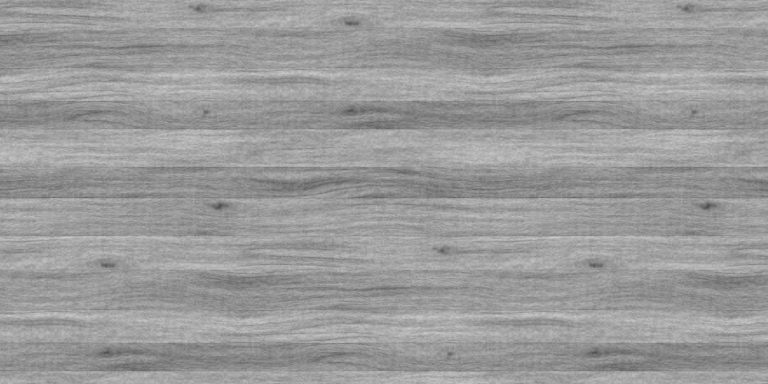
Reproduce this texture procedurally as a Shadertoy shader.

```glsl
// Grey wood planks with wavy grain, pores and knots, in a half-shifted repeat.

float hash(vec2 p) {
    return fract(sin(dot(p, vec2(127.1, 311.7))) * 43758.5453);
}

// Value noise that wraps along x after a whole number of cells
float noise(vec2 p, float period) {
    vec2 i = floor(p), f = fract(p);
    f = f * f * (3.0 - 2.0 * f);
    float x0 = mod(i.x, period), x1 = mod(i.x + 1.0, period);
    return mix(mix(hash(vec2(x0, i.y)), hash(vec2(x1, i.y)), f.x),
               mix(hash(vec2(x0, i.y + 1.0)), hash(vec2(x1, i.y + 1.0)), f.x), f.y);
}

// Plank edges measured down the tile, and the tone of each plank
const float edges[8] = float[8](0.0, 0.104, 0.19, 0.263, 0.362, 0.443, 0.542, 0.63);
const float tones[7] = float[7](0.582, 0.643, 0.563, 0.645, 0.558, 0.612, 0.638);

// Knots: position across, position down, strength
const vec3 knots[7] = vec3[7](
    vec3(0.42, 0.221, 0.7), vec3(0.721, 0.214, 0.7), vec3(0.451, 0.464, 1.0),
    vec3(0.912, 0.468, 0.2), vec3(0.904, 0.578, 1.0), vec3(0.221, 0.615, 0.9),
    vec3(0.154, 0.28, 0.2));

void mainImage(out vec4 fragColor, in vec2 fragCoord) {
    // Tile coordinates: u wraps across, v runs down, each row shifts by half
    vec2 p = vec2(fragCoord.x, iResolution.y - fragCoord.y) / iResolution.y;
    float row = floor((p.y - 0.073) / 0.63);
    float u = fract(p.x / 1.271 - 0.5 * row);
    float v = p.y - 0.073 - 0.63 * row;
    float pixel = 1.0 / iResolution.y;

    // Plank tone and the nearest seam
    float tone = tones[6], plank = 0.0, seam = 1.0, top = 0.0;
    for (int i = 0; i < 7; i++) {
        tone = mix(tone, tones[i], smoothstep(-pixel, pixel, v - edges[i]));
        if (v >= edges[i]) {
            plank = float(i);
            top = v - edges[i];
            seam = min(top, edges[i + 1] - v);
        }
    }
    float seed = plank * 37.0;

    // Knots push the grain aside and darken the wood
    float bend = 0.0, knotShade = 0.0;
    for (int i = 0; i < 7; i++) {
        vec3 k = knots[i];
        vec2 d = vec2((fract(u - k.x + 0.5) - 0.5) * 1.271, v - k.y);
        vec2 halo = d / vec2(0.05, 0.022);
        vec2 core = d / vec2(0.013, 0.007);
        core += 1.4 * vec2(noise(vec2(u * 90.0, v * 110.0), 90.0),
                           noise(vec2(u * 70.0, v * 90.0 + 50.0), 70.0)) - 0.7;
        bend += k.z * 0.75 * d.y * exp(-dot(halo, halo));
        knotShade += k.z * (0.24 * exp(-dot(core, core)) + 0.03 * exp(-dot(halo, halo)));
    }

    // Slow waves that carry the growth lines
    float w = v - bend
        + 0.034 * (noise(vec2(u * 5.0, v * 9.0 + seed), 5.0) - 0.5)
        + 0.009 * (noise(vec2(u * 13.0, v * 22.0 + seed), 13.0) - 0.5);

    // Broad bands, fine lines, long fibres and dark veins
    float bands = noise(vec2(u * 3.0, w * 45.0 + seed), 3.0) - 0.5;
    float lines = noise(vec2(u * 5.0, w * 105.0 + seed), 5.0) - 0.5;
    float fibres = noise(vec2(u * 14.0, w * 190.0 + seed), 14.0) - 0.5;
    float ridge = 1.0 - abs(2.0 * noise(vec2(u * 3.0, w * 60.0 + seed + 9.0), 3.0) - 1.0);
    float veins = pow(ridge, 5.0)
        * smoothstep(0.3, 0.8, noise(vec2(u * 5.0, v * 16.0 + seed + 5.0), 5.0));

    // Short pores and speckle
    float pores = noise(vec2(u * 75.0, w * 250.0 + 7.0), 75.0) - 0.5;
    float speckle = noise(vec2(u * 280.0, w * 310.0), 280.0) - 0.5;

    float shade = tone + 0.013 + 0.08 * bands + 0.095 * lines + 0.06 * fibres
        - 0.1 * veins + 0.075 * pores + 0.085 * speckle - knotShade;

    // Pale strip below each seam, with a faint dark joint
    shade += 0.035 * exp(-top / 0.009);
    shade -= 0.045 * (1.0 - smoothstep(0.0, 0.0035, seam));

    fragColor = vec4(vec3(clamp(shade, 0.0, 1.0)), 1.0);
}
```
